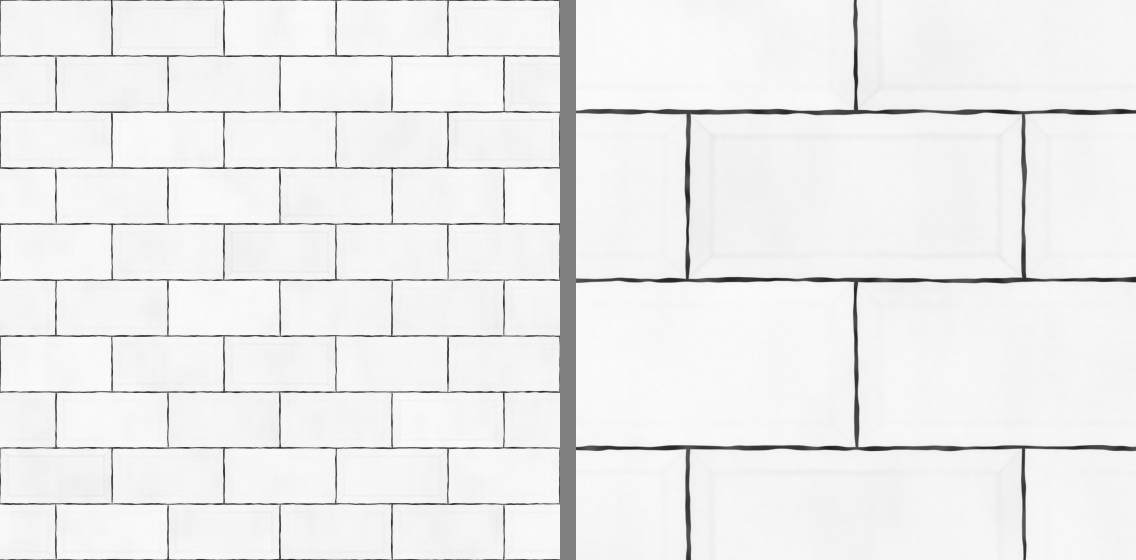
Left, the full canvas; right, a detail of the centre.
Write a WebGL 2 fragment shader that draws this texture.

```glsl
#version 300 es
precision highp float;
// White bevelled wall tiles in running bond, five across and ten down, with thin dark joints.
// Distances to the tile edges give joints and bevels; wrapping value noise adds
// hand-drawn wobble, glaze clouds, vertical streaks and fine grain.
uniform vec2 u_resolution;
out vec4 fragColor;

float hash(vec2 p) {
    vec3 q = fract(p.xyx * 0.1031);
    q += dot(q, q.yzx + 33.33);
    return fract((q.x + q.y) * q.z);
}

// Value noise that repeats after `cells` lattice cells across the canvas.
float noise(vec2 uv, vec2 cells, float seed) {
    vec2 p = uv * cells;
    vec2 i = floor(p);
    vec2 f = p - i;
    f = f * f * (3.0 - 2.0 * f);
    vec2 a = mod(i, cells) + seed;
    vec2 b = mod(i + 1.0, cells) + seed;
    return mix(mix(hash(a), hash(vec2(b.x, a.y)), f.x),
               mix(hash(vec2(a.x, b.y)), hash(b), f.x), f.y);
}

float band(float distance, float halfWidth) {
    return 1.0 - smoothstep(0.0, halfWidth, abs(distance));
}

void main() {
    vec2 uv = gl_FragCoord.xy / u_resolution;
    float pixel = 1.0 / min(u_resolution.x, u_resolution.y);

    // Slight wobble of the joints
    vec2 wobble = vec2(noise(uv, vec2(50.0), 3.0), noise(uv, vec2(50.0), 71.0)) - 0.5;
    wobble += 0.6 * (vec2(noise(uv, vec2(170.0), 13.0), noise(uv, vec2(170.0), 37.0)) - 0.5);

    // Running bond: every other row moves by half a tile
    vec2 grid = (uv + 0.0009 * wobble) * vec2(5.0, 10.0);
    float row = mod(floor(grid.y), 10.0);
    grid.x += 0.5 * (1.0 - mod(row, 2.0));
    vec2 id = vec2(mod(floor(grid.x), 5.0), row);
    vec2 local = fract(grid);
    vec2 edge = min(local, 1.0 - local) * vec2(0.2, 0.1);
    float nearest = min(edge.x, edge.y);
    float seed = floor(200.0 * hash(id + 17.0));

    // Glaze: tone per tile, clouds, vertical streaks and grain
    float cloud = 0.6 * noise(uv, vec2(18.0, 16.0), seed) + 0.4 * noise(uv, vec2(44.0, 36.0), seed);
    float streak = noise(uv, vec2(130.0, 14.0), seed + 9.0);
    float grain = noise(uv, vec2(320.0), 5.0);
    float shade = 0.982 - 0.016 * hash(id + 41.0);
    shade -= 0.026 * cloud * cloud + 0.010 * streak * cloud + 0.008 * (grain - 0.5);

    // Bevel: soft inner ridge and mitred corners, worn unevenly on each tile
    float wear = mix(0.25, 1.0, hash(id + 59.0)) * (0.35 + noise(uv, vec2(26.0), seed + 23.0));
    float ridge = band(nearest - 0.0145, 0.0035);
    float mitre = band(edge.x - edge.y, 0.003) * (1.0 - smoothstep(0.013, 0.018, nearest));
    float face = 1.0 - smoothstep(0.012, 0.016, nearest);
    float sideTone = edge.x < edge.y ? 0.006 : -0.004;
    shade -= wear * (0.022 * ridge + 0.024 * mitre + face * sideTone);
    shade -= 0.035 * exp(-nearest / 0.002);

    // Joints: uneven dark lines with a soft edge
    float thickness = mix(0.0007, 0.0016, noise(uv, vec2(90.0), 101.0));
    float softness = max(0.7 * pixel, 0.0005);
    float joint = 1.0 - smoothstep(thickness - softness, thickness + softness, nearest);
    float ink = mix(0.13, 0.34, noise(uv, vec2(120.0), 131.0));
    shade = mix(shade, ink, joint);

    fragColor = vec4(vec3(clamp(shade, 0.0, 1.0)), 1.0);
}
```
